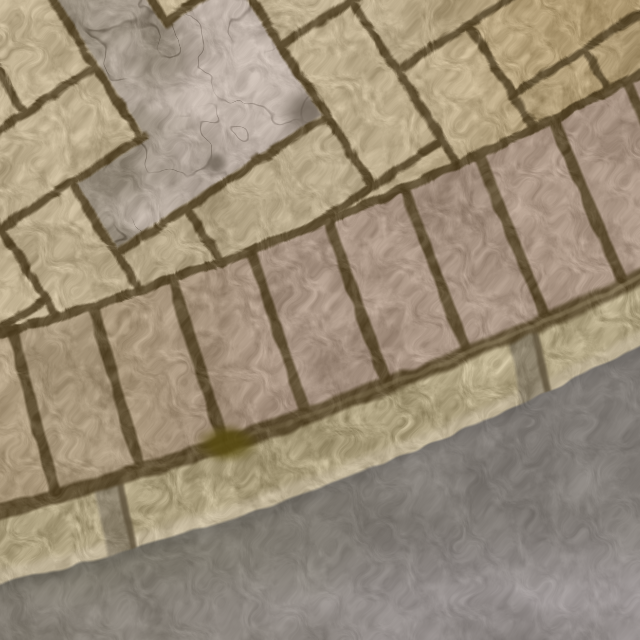
Reproduce this texture procedurally as a three.js fragment shader.

```glsl
varying vec2 vUv;

float hash(vec2 p) {
  return fract(sin(dot(p, vec2(127.1, 311.7))) * 43758.5453);
}

float noise(vec2 p) {
  vec2 i = floor(p), f = fract(p);
  f = f * f * (3.0 - 2.0 * f);
  return mix(mix(hash(i), hash(i + vec2(1, 0)), f.x),
             mix(hash(i + vec2(0, 1)), hash(i + vec2(1, 1)), f.x), f.y);
}

float fbm(vec2 p) {
  float sum = 0.0, amp = 0.5;
  for (int i = 0; i < 4; i++) {
    sum += amp * noise(p);
    p = mat2(1.6, 1.2, -1.2, 1.6) * p + 7.3;
    amp *= 0.5;
  }
  return sum / 0.9375;
}

float box(vec2 p, vec2 lo, vec2 hi) {
  vec2 d = abs(p - 0.5 * (lo + hi)) - 0.5 * (hi - lo);
  return max(d.x, d.y);
}

// Height of a gently bending edge
float bend(float x, float start, float slope, float curve) {
  return start + x * (slope + x * curve);
}

// Distance to the nearest herringbone joint (x) and brick id (yz)
vec3 herringbone(vec2 g) {
  vec2 cell = floor(g), f = g - cell;
  float kind = floor(mod(cell.x - cell.y + 0.5, 4.0));
  float left = f.x, right = 1.0 - f.x, top = f.y, bottom = 1.0 - f.y;
  if (kind < 0.5) { top = 1.0; cell.y -= 1.0; }
  else if (kind < 1.5) bottom = 1.0;
  else if (kind < 2.5) right = 1.0;
  else { left = 1.0; cell.x -= 1.0; }
  return vec3(min(min(left, right), min(top, bottom)), cell);
}

vec3 paving(vec2 p, float grain, float blotch, vec3 jointColor) {
  vec2 q = vec2(p.x, 1.0 - p.y);
  vec2 g = (vec2(0.839 * q.x - 0.545 * q.y, 0.545 * q.x + 0.839 * q.y) - vec2(0.068, 0.169)) / 0.131;
  vec3 brick = herringbone(g + 0.04 * (vec2(noise(p * 45.0), noise(p * 45.0 + 9.0)) - 0.5));
  vec3 col = mix(vec3(0.73, 0.67, 0.55), vec3(0.67, 0.59, 0.44), smoothstep(0.55, 1.0, p.x + 0.3 * (p.y - 0.8)));
  col *= 0.96 + 0.08 * hash(brick.yz);
  col += 0.27 * (grain - 0.5) + 0.12 * (blotch - 0.5);

  // Mortar patch filling three missing bricks
  float patchDist = min(box(g, vec2(0), vec2(2)), min(box(g, vec2(-1, 1), vec2(2)), box(g, vec2(0, -1), vec2(1, 2))));
  float inside = smoothstep(0.0, 0.08, -patchDist);
  vec3 mortar = mix(vec3(0.58, 0.54, 0.48), vec3(0.73, 0.68, 0.64), smoothstep(0.15, 0.36, p.x + 0.25 * (blotch - 0.5)));
  mortar += 0.2 * (grain - 0.5) + 0.18 * (blotch - 0.5);
  float crack = abs(noise(p * 24.0 + 2.0 * blotch) - 0.5);
  mortar -= 0.13 * (1.0 - smoothstep(0.0, 0.05, crack)) * smoothstep(0.4, 0.65, noise(p * 13.0));
  float stain = 1.0 - smoothstep(0.01, 0.07, length((p - vec2(0.485, 0.825)) * vec2(1.0, 1.4)) + 0.05 * (blotch - 0.5));
  stain += 1.0 - smoothstep(0.005, 0.022, length(p - vec2(0.338, 0.745)));
  mortar = mix(mortar, vec3(0.37, 0.33, 0.28), 0.65 * min(stain, 1.0));
  col = mix(col, mortar, inside);

  float joint = 1.0 - smoothstep(0.025, 0.075, brick.x + 0.04 * (grain - 0.5));
  return mix(col, jointColor, 0.92 * joint * (1.0 - smoothstep(0.05, 0.12, -patchDist)));
}

vec3 kerb(vec2 p, float above, float grain, float blotch) {
  vec3 col = vec3(0.67, 0.62, 0.49) + 0.32 * (grain - 0.5) + 0.2 * (blotch - 0.5);
  float rim = 1.0 - smoothstep(0.012, 0.032, above + 0.012 * (blotch - 0.5));
  col = mix(col, vec3(0.77, 0.72, 0.62) + 0.2 * (grain - 0.5), 0.75 * rim);
  // Gaps between the kerb stones, shaded on their right
  float gap = (fract((p.x - 0.19 + 0.2 * above) / 0.647 + 0.5) - 0.5) * 0.647;
  float fill = 1.0 - smoothstep(0.018, 0.027, abs(gap) + 0.01 * (blotch - 0.5));
  col = mix(col, vec3(0.52, 0.48, 0.40) + 0.2 * (grain - 0.5), 0.9 * fill);
  float shade = 1.0 - smoothstep(0.002, 0.009, abs(gap - 0.019) + 0.006 * (blotch - 0.5));
  return mix(col, vec3(0.34, 0.29, 0.20), 0.7 * shade);
}

vec3 road(vec2 p, float grain, float blotch) {
  vec3 col = mix(vec3(0.47, 0.45, 0.40), vec3(0.51, 0.49, 0.47), smoothstep(0.1, 0.8, p.x));
  float wear = smoothstep(0.13, 0.0, p.y - 0.08 * p.x + 0.1 * (blotch - 0.5));
  col += wear * vec3(0.08, 0.075, 0.09) * (0.5 + blotch);
  return col + 0.13 * (grain - 0.5) + 0.13 * (blotch - 0.5);
}

void main() {
  vec2 p = vUv;
  float blotch = fbm(p * 12.0);
  float grain = fbm(p * vec2(85.0, 70.0) + 3.0 * noise(p * 35.0));
  float wobble = 0.006 * (noise(p * 40.0) - 0.5);
  float rowTop = bend(p.x, 0.479, 0.282, 0.123) + wobble;
  float rowBase = bend(p.x, 0.212, 0.267, 0.102) + wobble;
  float roadEdge = bend(p.x, 0.089, 0.225, 0.146) + wobble;
  vec3 jointColor = vec3(0.34, 0.28, 0.17) + 0.2 * (grain - 0.5);

  // Border row, its dividers leaning and closing up to the right
  float t = (rowTop - p.y) / (rowTop - rowBase);
  float k = (p.x - t * (0.062 + 0.045 * p.x) - 0.0195) / 0.127;
  float slot = k + 0.0078 * k * k;
  vec3 row = mix(vec3(0.66, 0.59, 0.48), vec3(0.65, 0.57, 0.505), smoothstep(0.1, 0.5, p.x));
  row *= 0.97 + 0.06 * hash(vec2(floor(slot), 3.0));
  row += 0.23 * (grain - 0.5) + 0.12 * (blotch - 0.5);
  float divider = abs(fract(slot + 0.5) - 0.5) * 0.12 + 0.6 * wobble;
  row = mix(row, jointColor, 0.9 * (1.0 - smoothstep(0.005, 0.0105, divider)));

  // Stack the bands from the road upwards
  float above = p.y - roadEdge;
  vec3 col = road(p, grain, blotch) * (1.0 - 0.12 * smoothstep(-0.03, 0.0, above));
  col = mix(col, kerb(p, above, grain, blotch), smoothstep(-0.003, 0.003, above));
  col = mix(col, row, smoothstep(-0.012, -0.008, p.y - rowBase));
  col = mix(col, paving(p, grain, blotch, jointColor), smoothstep(-0.002, 0.002, p.y - rowTop));

  // Long joints along both sides of the row
  col = mix(col, jointColor, 0.92 * (1.0 - smoothstep(0.005, 0.0105, abs(p.y - rowTop) + 0.005 * (grain - 0.5))));
  float low = abs(p.y - rowBase + 0.011 + 0.004 * p.x);
  float seam = 1.0 - smoothstep(0.009, 0.016 + 0.005 * p.x, low + 0.009 * (blotch - 0.5));
  float strand = 0.5 * p.x * (1.0 - smoothstep(0.001, 0.006, low));
  col = mix(col, mix(jointColor, vec3(0.58, 0.52, 0.40), strand), 0.9 * seam);
  float moss = 1.0 - smoothstep(0.008, 0.038, length((p - vec2(0.353, 0.306)) * vec2(0.7, 1.2)) + 0.02 * (blotch - 0.5));
  col = mix(col, vec3(0.34, 0.29, 0.05), 0.75 * moss);
  gl_FragColor = vec4(col, 1.0);
}
```
